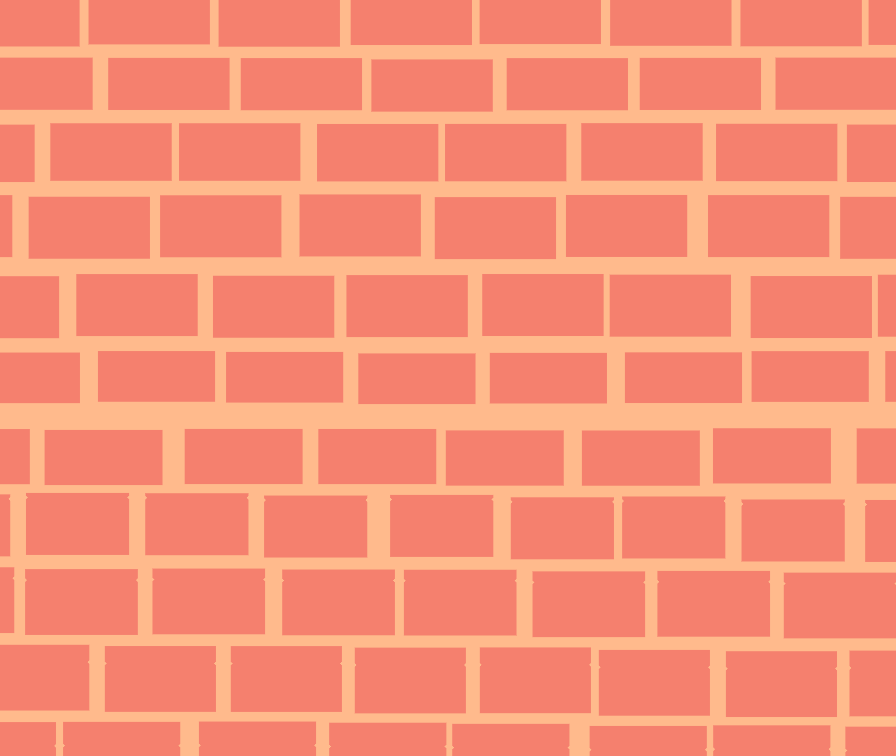
Give the GLSL for this pattern, as a Shadertoy shader.

```glsl
const vec3 BRICK_COLOR  = vec3(0.96, 0.50, 0.43);
const vec3 MORTAR_COLOR = vec3(1.00, 0.73, 0.55);

const int   ROWS       = 11;
const float SHIFT_X    = 0.32;    // sideways jitter, as a share of the joint
const float SHIFT_Y    = 0.0018;  // vertical jitter, in canvas heights
const int   WORN_ROW   = 7;       // rows from here down tilt and have nicks
const float TILT       = 0.0065;
const float NICK_DEPTH = 0.0024;
const float NICK_SIZE  = 0.0025;
const float NICK_START = 0.006;
const float NICK_STEP  = 0.0085;

// Top and bottom of each course, measured down from the upper edge
const vec2 COURSE[ROWS] = vec2[ROWS](
    vec2(-0.030, 0.060), vec2(0.077, 0.146), vec2(0.164, 0.240),
    vec2(0.259, 0.341), vec2(0.364, 0.446), vec2(0.466, 0.533),
    vec2(0.568, 0.641), vec2(0.653, 0.735), vec2(0.751, 0.838),
    vec2(0.854, 0.941), vec2(0.954, 1.040));

// Left edge of the first brick, brick width, spacing
const vec3 LAYOUT[ROWS] = vec3[ROWS](
    vec3(0.117, 0.1605, 0.172), vec3(0.142, 0.1605, 0.176),
    vec3(0.065, 0.1605, 0.1756), vec3(0.036, 0.1605, 0.179),
    vec3(0.100, 0.1605, 0.1775), vec3(0.130, 0.155, 0.174),
    vec3(0.062, 0.156, 0.1775), vec3(0.037, 0.1365, 0.158),
    vec3(0.0385, 0.149, 0.1655), vec3(0.137, 0.147, 0.1647),
    vec3(0.0865, 0.155, 0.1723));

// Two random values from -1 to 1
vec2 hash2(vec2 p) {
    vec3 q = fract(p.xyx * vec3(0.1031, 0.1030, 0.0973) + 0.37);
    q += dot(q, q.yzx + 33.33);
    return 2.0 * fract((q.xx + q.yz) * q.zy) - 1.0;
}

float boxDistance(vec2 p, vec2 halfSize) {
    vec2 d = abs(p) - halfSize;
    return length(max(d, 0.0)) + min(max(d.x, d.y), 0.0);
}

// Distance to the nearest brick of one course
float courseDistance(vec2 p, int row) {
    vec2 span = COURSE[row];
    vec3 layout_ = LAYOUT[row];
    float width = layout_.y, pitch = layout_.z;
    vec2 halfSize = 0.5 * vec2(width, span.y - span.x);

    float x = p.x - layout_.x - halfSize.x;
    float column = floor(x / pitch + 0.5);
    vec2 jitter = hash2(vec2(column + 5.0, float(row)))
                * vec2(SHIFT_X * (pitch - width), SHIFT_Y);
    vec2 local = vec2(x - column * pitch, p.y - 0.5 * (span.x + span.y)) - jitter;

    if (row >= WORN_ROW) {
        local.y -= TILT * (column * pitch + layout_.x);
        // Small nicks in the side edges
        float nickY = NICK_START + NICK_STEP * float(row - WORN_ROW) - halfSize.y;
        halfSize.x -= NICK_DEPTH * max(0.0, 1.0 - abs(local.y - nickY) / NICK_SIZE);
    }
    return boxDistance(local, halfSize);
}

void mainImage(out vec4 fragColor, in vec2 fragCoord) {
    // Canvas heights, with y running down
    vec2 p = fragCoord / iResolution.y;
    p.y = 1.0 - p.y;

    float d = 1.0;
    for (int row = 0; row < ROWS; row++) d = min(d, courseDistance(p, row));

    float edge = 0.6 / iResolution.y;
    fragColor = vec4(mix(BRICK_COLOR, MORTAR_COLOR, smoothstep(-edge, edge, d)), 1.0);
}
```
